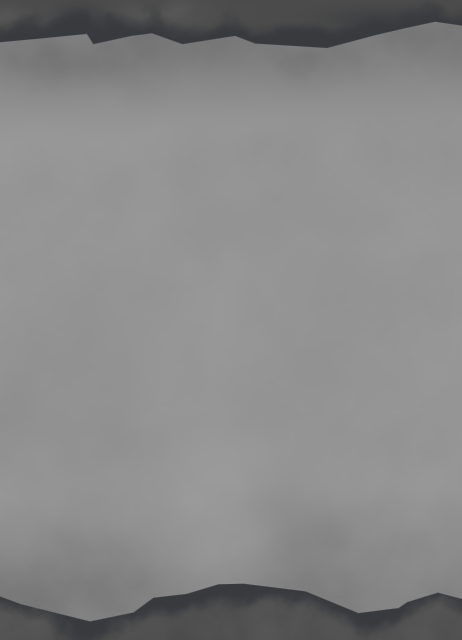
A Shadertoy shader for this background:

```glsl
// Clouded grey paper between two torn, charcoal strips at the top and bottom.

const vec2 TOP_EDGE[14] = vec2[14](
    vec2(0.0, 0.934), vec2(0.09, 0.940), vec2(0.188, 0.947), vec2(0.202, 0.931),
    vec2(0.285, 0.944), vec2(0.329, 0.948), vec2(0.395, 0.931), vec2(0.509, 0.944),
    vec2(0.552, 0.932), vec2(0.708, 0.925), vec2(0.812, 0.945), vec2(0.877, 0.956),
    vec2(0.942, 0.966), vec2(1.0, 0.960));

const vec2 BOTTOM_EDGE[14] = vec2[14](
    vec2(0.0, 0.068), vec2(0.045, 0.056), vec2(0.195, 0.029), vec2(0.289, 0.043),
    vec2(0.332, 0.066), vec2(0.404, 0.072), vec2(0.473, 0.087), vec2(0.527, 0.088),
    vec2(0.661, 0.076), vec2(0.776, 0.042), vec2(0.863, 0.050), vec2(0.881, 0.059),
    vec2(0.948, 0.074), vec2(1.0, 0.064));

float hash(vec2 p) {
    vec3 q = fract(vec3(p.xyx) * 0.1031);
    q += dot(q, q.yzx + 33.33);
    return fract((q.x + q.y) * q.z);
}

float noise(vec2 p) {
    vec2 i = floor(p), f = fract(p);
    f = f * f * (3.0 - 2.0 * f);
    return mix(mix(hash(i), hash(i + vec2(1, 0)), f.x),
               mix(hash(i + vec2(0, 1)), hash(i + vec2(1, 1)), f.x), f.y);
}

float fbm(vec2 p) {
    float sum = 0.0, gain = 0.5;
    for (int i = 0; i < 5; i++) {
        sum += gain * noise(p);
        p = mat2(1.6, 1.2, -1.2, 1.6) * p + 7.3;
        gain *= 0.5;
    }
    return sum;
}

// Height of a jagged edge at x
float edgeHeight(vec2 points[14], float x) {
    float y = points[0].y;
    for (int i = 0; i < 13; i++) {
        vec2 a = points[i], b = points[i + 1];
        if (x >= a.x) y = mix(a.y, b.y, clamp((x - a.x) / (b.x - a.x), 0.0, 1.0));
    }
    return y;
}

// Soft elliptical spot
float spot(vec2 uv, vec2 center, vec2 radius) {
    vec2 d = (uv - center) / radius;
    return exp(-dot(d, d));
}

float coverage(float gap) {
    return clamp(gap / max(fwidth(gap), 1e-5) + 0.5, 0.0, 1.0);
}

void mainImage(out vec4 fragColor, in vec2 fragCoord) {
    vec2 uv = fragCoord / iResolution.xy;
    vec2 p = uv * vec2(0.722, 1.0);
    float broad = fbm(p * 6.0 + 3.0) - 0.48;
    float fine = fbm(p * 17.0 + 11.0) - 0.48;

    // Paper: pale middle, smoky shade toward both tears
    float grey = 0.583 + 0.055 * broad + 0.015 * fine;
    float shade = 0.105 * smoothstep(0.79, 0.95, uv.y + 0.09 * broad)
                + 0.075 * smoothstep(0.25, 0.06, uv.y + 0.09 * broad);
    shade += 0.035 * spot(uv, vec2(0.10, 0.10), vec2(0.20, 0.07));
    shade += 0.025 * spot(uv, vec2(0.67, 0.90), vec2(0.13, 0.03));
    shade += 0.025 * spot(uv, vec2(0.15, 0.91), vec2(0.20, 0.03));
    shade += 0.020 * spot(uv, vec2(0.08, 0.47), vec2(0.22, 0.09));
    shade += 0.015 * spot(uv, vec2(0.52, 0.65), vec2(0.15, 0.06));
    shade -= 0.025 * spot(uv, vec2(0.48, 0.12), vec2(0.14, 0.05));
    grey -= shade * (1.0 + 0.9 * fine);
    vec3 color = vec3(grey);

    // Charcoal strips: deepest beside the tear, mistier toward the border
    float topGap = uv.y - edgeHeight(TOP_EDGE, uv.x);
    float bottomGap = edgeHeight(BOTTOM_EDGE, uv.x) - uv.y;
    float depth = max(topGap, bottomGap);
    float mist = smoothstep(0.008, 0.038, depth + 0.055 * fine + 0.02 * broad);
    float upper = step(0.5, uv.y);
    mist *= 1.0 - 0.7 * upper * spot(uv, vec2(0.17, 0.967), vec2(0.06, 0.025));
    mist *= 1.0 - 0.6 * upper * spot(uv, vec2(0.82, 0.970), vec2(0.12, 0.018));
    vec3 strip = mix(vec3(0.222, 0.228, 0.242), vec3(0.295), mist);
    float wisps = spot(uv, vec2(0.05, 0.975), vec2(0.10, 0.016))
                + spot(uv, vec2(0.33, 0.980), vec2(0.12, 0.020))
                + 0.6 * (1.0 - upper);
    strip += mist * wisps * (0.035 + 0.12 * fine);

    color = mix(color, strip, max(coverage(topGap), coverage(bottomGap)));
    fragColor = vec4(color, 1.0);
}
```
